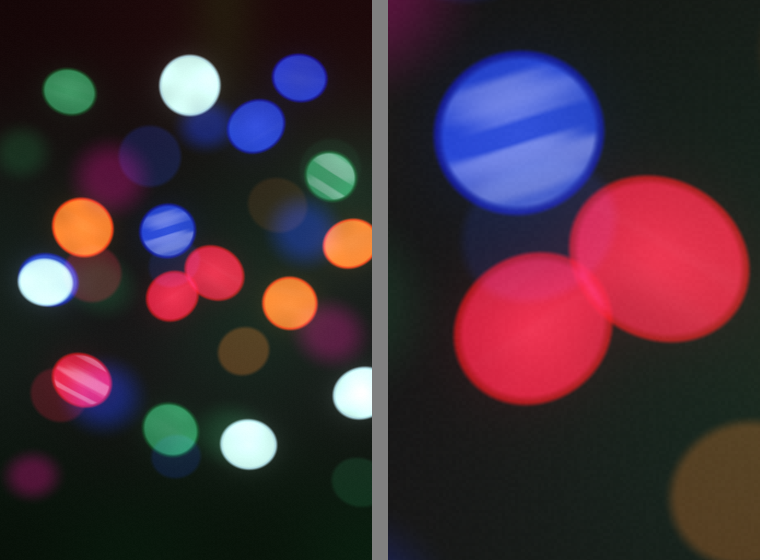
Left, the full canvas; right, a detail of the centre.
Reproduce this background procedurally as a Shadertoy shader.

```glsl
// Out-of-focus party lights on a dark, softly tinted backdrop.
// Three looped layers are screened together: wide blurred glows, faint
// ghost discs, and bright tilted discs with coloured rims and streaks.

float hash(vec2 p) {
    return fract(sin(dot(p, vec2(127.1, 311.7))) * 43758.5453);
}

vec2 hash2(float n) {
    return vec2(hash(vec2(n, 1.7)), hash(vec2(n, 8.3)));
}

float noise(vec2 p) {
    vec2 i = floor(p), f = fract(p);
    f = f * f * (3.0 - 2.0 * f);
    return mix(mix(hash(i), hash(i + vec2(1, 0)), f.x),
               mix(hash(i + vec2(0, 1)), hash(i + vec2(1, 1)), f.x), f.y);
}

vec3 screen(vec3 a, vec3 b) {
    return 1.0 - (1.0 - a) * (1.0 - clamp(b, 0.0, 1.0));
}

vec3 lampColour(float kind) {
    if (kind < 0.5) return vec3(0.80, 0.98, 0.95);
    if (kind < 1.5) return vec3(0.06, 0.18, 0.74);
    if (kind < 2.5) return vec3(0.80, 0.04, 0.17);
    if (kind < 3.5) return vec3(0.12, 0.50, 0.30);
    return vec3(0.97, 0.46, 0.10);
}

// Evenly spread, jittered positions; the top of the canvas stays empty.
vec2 scatter(float n, float width, float jitter) {
    vec2 p = fract(n * vec2(0.7549, 0.5698) + vec2(0.13, 0.42));
    p = vec2(p.x * width, 0.04 + 0.81 * pow(p.y, 0.8));
    return p + (hash2(n) - 0.5) * jitter;
}

// Offset from a light's centre, turned and squashed to a slight ellipse.
vec2 discSpace(vec2 d, float n) {
    float a = (hash(vec2(n, 4.1)) - 0.5) * 1.2;
    d = mat2(cos(a), -sin(a), sin(a), cos(a)) * d;
    return d * vec2(1.0, 1.0 + 0.2 * hash(vec2(n, 6.2)));
}

vec3 backdrop(vec2 p) {
    vec3 c = mix(vec3(0.04, 0.075, 0.04), vec3(0.095, 0.095, 0.095), smoothstep(0.0, 0.4, p.y));
    c = mix(c, vec3(0.11, 0.035, 0.04), smoothstep(0.55, 0.97, p.y));
    c += vec3(0.0, 0.07, 0.03) * noise(p * 4.5 + 3.0) * smoothstep(1.0, 0.6, p.y);
    c += vec3(0.02, 0.06, 0.01) * exp(-pow((p.x - 0.4) / 0.06, 2.0)) * smoothstep(0.7, 1.0, p.y);
    return c * (0.75 + 0.4 * noise(p * 3.0));
}

void mainImage(out vec4 fragColor, in vec2 fragCoord) {
    vec2 p = fragCoord / iResolution.y;
    float width = iResolution.x / iResolution.y;
    float pixel = 1.0 / iResolution.y;
    vec3 col = backdrop(p);

    // Wide blurred glows: magenta, blue and green
    for (float n = 40.0; n < 49.0; n++) {
        float kind = mod(n, 3.0);
        vec3 tint = kind < 0.5 ? vec3(0.28, 0.0, 0.17)
                  : kind < 1.5 ? vec3(0.01, 0.07, 0.38) : vec3(0.02, 0.12, 0.06);
        float r = length(discSpace(p - scatter(n, width, 0.1), n));
        float size = 0.065 + 0.03 * hash(vec2(n, 2.0));
        col = screen(col, tint * smoothstep(size, size * 0.25, r));
    }

    // Faint ghost discs
    for (float n = 60.0; n < 69.0; n++) {
        float r = length(discSpace(p - scatter(n, width, 0.12), n));
        float size = 0.042 + 0.014 * hash(vec2(n, 2.0));
        float fill = smoothstep(size + 0.005, size - 0.005, r);
        vec3 tint = lampColour(1.0 + mod(n, 4.0));
        col = screen(col, tint * fill * (0.08 + 0.22 * hash(vec2(n, 5.0))));
    }

    // Bright discs
    for (float n = 0.0; n < 17.0; n++) {
        float kind = mod(n, 5.0);
        vec3 tint = lampColour(kind);
        vec2 d = discSpace(p - scatter(n, width, 0.11), n);
        float r = length(d);
        float size = 0.048 + 0.008 * hash(vec2(n, 2.0));
        float soft = 0.0014 + pixel;
        float fill = smoothstep(size + soft, size - soft, r);
        float inner = smoothstep(size - 0.001, size - 0.007, r);

        // Streaked reflections, strong on some blue lamps
        float streak = noise(d * vec2(12.0, 95.0) + n * 7.0);
        float shine = smoothstep(0.4, 0.85, streak) * inner;
        float streaky = kind > 0.5 && hash(vec2(n, 9.0)) > 0.55 ? 1.0 : 0.06;
        vec3 body = mix(tint, tint * 0.5 + vec3(0.46, 0.45, 0.48), shine * streaky * 0.65);

        // Paler centre, saturated rim, slight unevenness
        body += (kind < 0.5 ? 0.14 : 0.05) * inner * (1.0 - r / size);
        body *= 0.9 + 0.2 * noise(d * 22.0 + n * 3.0);
        vec3 rim = tint * tint * vec3(1.0, 0.85, 0.95);
        col = screen(col, mix(rim, body, inner) * fill);
        col = screen(col, tint * 0.07 * exp(-max(r - size, 0.0) * 55.0) * (1.0 - fill));
    }

    // Fine film grain
    col += (hash(floor(p * 512.0)) - 0.5) * 0.012;
    fragColor = vec4(clamp(col, 0.0, 1.0), 1.0);
}
```
